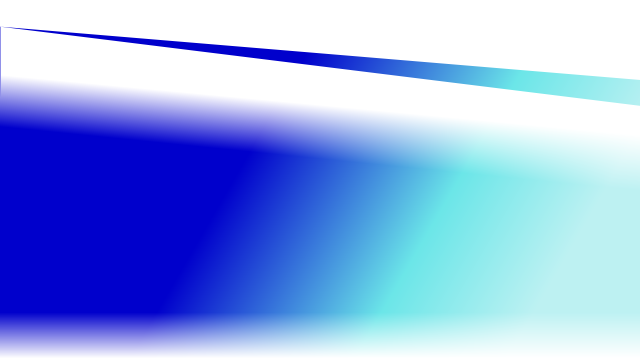
Reproduce this background procedurally as a Shadertoy shader.

```glsl
// Slanted blue-to-aqua gradient seen through a soft-edged band and a thin tapering ribbon on white.

// Lengths are in canvas heights, on a 16:9 layout with the origin at the lower left.
const float ASPECT = 16.0 / 9.0;

const vec3 WHITE = vec3(1.0);
const vec3 DEEP_BLUE = vec3(0.0, 0.0, 0.8);
const vec3 AQUA = vec3(0.42, 0.90, 0.91);
const vec3 PALE_AQUA = vec3(0.74, 0.945, 0.95);

// Gradient: lean of the colour lines, then the position of each colour
const float LEAN = 0.58;
const float BLUE_STOP = 0.358;
const float AQUA_STOP = 0.983;
const float PALE_STOP = 1.406;

// Lines as (height at the left edge, slope)
const vec2 RIBBON_TOP = vec2(0.926, -0.0833);
const vec2 RIBBON_BOTTOM = vec2(0.926, -0.1237);
const vec2 FADE_OUTER = vec2(0.792, -0.094);
const vec2 FADE_INNER = vec2(0.648, -0.100);

// Bottom fade of the band: start and end heights
const vec2 FLOOR_FADE = vec2(0.005, 0.132);

const float HAIRLINE_WIDTH = 0.0012;

float lineHeight(vec2 line, float x) {
    return line.x + line.y * x;
}

float linearStep(float a, float b, float x) {
    return clamp((x - a) / (b - a), 0.0, 1.0);
}

// Share of a pixel centred at x that lies between lo and hi
float coverage(float lo, float hi, float x, float pixel) {
    float overlap = min(hi, x + 0.5 * pixel) - max(lo, x - 0.5 * pixel);
    return clamp(overlap / pixel, 0.0, 1.0);
}

vec3 slantedGradient(vec2 p) {
    float t = p.x - LEAN * p.y;
    vec3 colour = mix(DEEP_BLUE, AQUA, linearStep(BLUE_STOP, AQUA_STOP, t));
    return mix(colour, PALE_AQUA, linearStep(AQUA_STOP, PALE_STOP, t));
}

void mainImage(out vec4 fragColor, in vec2 fragCoord) {
    vec2 scale = vec2(ASPECT, 1.0) / iResolution.xy;
    vec2 p = fragCoord * scale;

    // Broad band with linear fades above and below
    float outer = lineHeight(FADE_OUTER, p.x);
    float inner = lineHeight(FADE_INNER, p.x);
    float band = linearStep(outer, inner, p.y)
               * linearStep(FLOOR_FADE.x, FLOOR_FADE.y, p.y);

    // Tapering ribbon, and the hairline joining its tip to the band
    float ribbon = coverage(lineHeight(RIBBON_BOTTOM, p.x),
                            lineHeight(RIBBON_TOP, p.x), p.y, scale.y);
    float hairline = coverage(0.0, HAIRLINE_WIDTH, p.x, scale.x)
                   * coverage(FADE_INNER.x, RIBBON_TOP.x, p.y, scale.y);

    float ink = max(band, max(ribbon, hairline));
    fragColor = vec4(mix(WHITE, slantedGradient(p), ink), 1.0);
}
```
